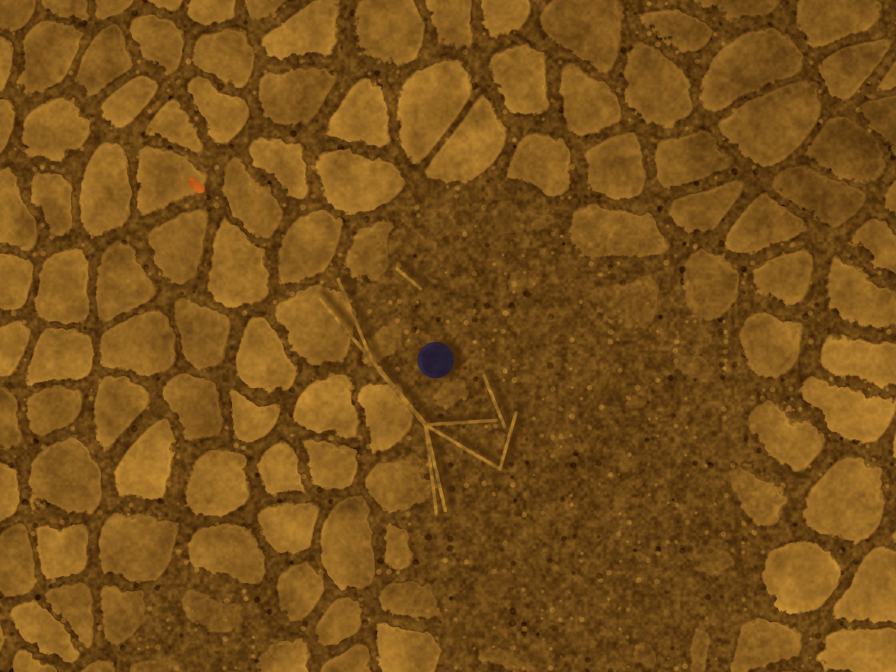
Give the GLSL for this texture, as a WebGL 1 fragment shader.

```glsl
precision highp float;
// Worn cobblestones under amber street light, half buried by a drift of grit,
// with a dark bottle cap and dry twigs. The stones are rounded Voronoi cells;
// all surfaces share one tone ramp, textured by layered value noise.
uniform vec2 u_resolution;

const vec3 SHADE = vec3(0.26, 0.15, 0.03);
const vec3 GLOW = vec3(0.73, 0.52, 0.19);
const vec3 STRAW = vec3(0.66, 0.46, 0.16);
const vec3 NAVY = vec3(0.15, 0.12, 0.19);
const vec3 LEAF = vec3(0.75, 0.36, 0.10);

// Hash and noise
vec2 hash22(vec2 p) {
  vec3 h = fract(p.xyx * vec3(0.1031, 0.1030, 0.0973));
  h += dot(h, h.yzx + 33.33);
  return fract((h.xx + h.yz) * h.zy);
}

float noise(vec2 p) {
  vec2 i = floor(p), f = fract(p);
  f = f * f * (3.0 - 2.0 * f);
  float low = mix(hash22(i).x, hash22(i + vec2(1.0, 0.0)).x, f.x);
  float high = mix(hash22(i + vec2(0.0, 1.0)).x, hash22(i + 1.0).x, f.x);
  return mix(low, high, f.y);
}

float fbm(vec2 p) {
  float sum = 0.0, weight = 0.5;
  for (int i = 0; i < 4; i++) {
    sum += weight * noise(p);
    p = mat2(1.6, 1.2, -1.2, 1.6) * p + 7.3;
    weight *= 0.5;
  }
  return sum / 0.9375;
}

// Rounded Voronoi: x is the distance to the joint, yz a random pair per stone
vec2 stoneCentre(vec2 cell) {
  return cell + 0.5 + 0.7 * (hash22(cell + 40.0) - 0.5);
}

vec3 cobble(vec2 q, float roundness) {
  vec2 home = floor(q), toHome = vec2(9.0);
  for (int j = -1; j <= 1; j++) for (int i = -1; i <= 1; i++) {
    vec2 cell = floor(q) + vec2(float(i), float(j));
    vec2 r = stoneCentre(cell) - q;
    if (dot(r, r) < dot(toHome, toHome)) { toHome = r; home = cell; }
  }
  float sum = 0.0;
  for (int j = -2; j <= 2; j++) for (int i = -2; i <= 2; i++) {
    vec2 r = stoneCentre(home + vec2(float(i), float(j))) - q;
    vec2 span = r - toHome;
    if (dot(span, span) > 0.0001)
      sum += exp(-roundness * dot(0.5 * (r + toHome), normalize(span)));
  }
  return vec3(-log(sum) / roundness, hash22(home + 91.0));
}

// Scattered pebbles: one in a share of the cells
float pebbles(vec2 p, float density, float share, float soft) {
  vec2 q = p * density, cell = floor(q), rnd = hash22(cell + 17.0);
  float radius = mix(0.12, 0.3, rnd.y);
  float d = length(fract(q) - 0.35 - 0.3 * hash22(cell + 63.0)) - radius;
  return step(rnd.x, share) * (1.0 - smoothstep(-soft, soft, d / density));
}

float segment(vec2 p, vec2 a, vec2 b) {
  vec2 ap = p - a, ab = b - a;
  return length(ap - ab * clamp(dot(ap, ab) / dot(ab, ab), 0.0, 1.0));
}

float twigs(vec2 p) {
  vec2 fork = vec2(0.634, 0.368), bend = vec2(0.565, 0.450), tip = vec2(0.743, 0.302);
  float d = segment(p, vec2(0.472, 0.560), bend);
  d = min(d, segment(p, vec2(0.503, 0.585), vec2(0.553, 0.465)));
  d = min(d, segment(p, vec2(0.553, 0.465), fork));
  d = min(d, segment(p, bend, fork) - 0.001);
  d = min(d, segment(p, fork, vec2(0.738, 0.375)));
  d = min(d, segment(p, fork, tip));
  d = min(d, segment(p, tip, vec2(0.767, 0.387)));
  d = min(d, segment(p, fork, vec2(0.663, 0.241)));
  d = min(d, segment(p, fork, vec2(0.650, 0.236)));
  d = min(d, segment(p, vec2(0.720, 0.441), vec2(0.750, 0.366)));
  return min(d, segment(p, vec2(0.590, 0.600), vec2(0.625, 0.570))) - 0.0028;
}

float blob(vec2 p, vec2 centre, vec2 radius) {
  return 1.0 - smoothstep(0.5, 1.3, length((p - centre) / radius));
}

void main() {
  vec2 p = gl_FragCoord.xy / u_resolution.y;
  float soft = 0.8 / u_resolution.y;
  float grain = fbm(p * 110.0) - 0.5;
  float fleck = noise(p * 210.0) - 0.5;
  float mottle = fbm(p * 24.0) - 0.5;

  // Drifted grit hides the stones in the middle
  float drift = max(blob(p, vec2(0.87, 0.27), vec2(0.26, 0.38)),
                    blob(p, vec2(0.70, 0.56), vec2(0.16, 0.17)));
  drift = max(drift, 0.7 * blob(p, vec2(0.31, 0.06), vec2(0.13, 0.09)));
  drift = clamp(drift * (1.0 + 1.6 * mottle), 0.0, 1.0);

  // Stones: narrow and tall at the left, broad at the right
  vec2 wobble = vec2(noise(p * 5.0), noise(p * 5.0 + 31.0)) - 0.5;
  vec2 q = vec2(p.x * (11.5 - 1.5 * p.x) + 0.7 * p.y, 9.4 * p.y - 0.8 * p.x);
  q += 0.5 * wobble + 0.22 * mottle + 0.10 * grain;
  vec3 stone = cobble(q, 15.0);
  float inside = stone.x - mix(0.035, 0.11, stone.z) - 0.28 * drift;
  float cover = smoothstep(-0.015, 0.03, inside) * (1.0 - 0.85 * drift);

  // Tones of soil and stone
  float dusk = smoothstep(0.45, 1.25, p.x) * smoothstep(0.35, 0.9, p.y);
  float soil = 0.29 + 0.55 * grain + 0.26 * fleck + 0.2 * mottle - 0.05 * dusk;
  soil -= 0.10 * smoothstep(-0.09, 0.0, inside) * (1.0 - drift);
  soil += 0.35 * pebbles(p, 70.0, 0.13, soft) - 0.28 * pebbles(p + 3.7, 55.0, 0.10, soft);
  float face = 0.65 + 0.26 * (stone.y - 0.5) + 0.55 * mottle + 0.3 * grain + 0.12 * fleck;
  face += 0.10 * smoothstep(0.10, 0.02, inside) - 0.24 * dusk;
  float tone = mix(soil, face, cover);

  // Shadows, then twigs, cap and a fallen leaf
  vec2 toCap = p - vec2(0.648, 0.464);
  float capEdge = length(toCap) - 0.027;
  tone *= 1.0 - 0.6 * smoothstep(0.009, -0.003, twigs(p - vec2(0.010, 0.006)));
  tone *= 1.0 - 0.85 * smoothstep(0.006, -0.006, length(toCap - vec2(0.014, 0.002)) - 0.027);
  vec3 colour = mix(SHADE, GLOW, clamp(tone, -0.25, 1.15));
  float twigEdge = twigs(p + 0.004 * wobble);
  vec3 straw = STRAW * (0.9 + 0.7 * grain - 90.0 * max(twigEdge + 0.0015, 0.0));
  colour = mix(colour, straw, smoothstep(soft, -soft, twigEdge));
  float rim = smoothstep(-0.008, -0.003, capEdge) * smoothstep(0.01, -0.02, toCap.x);
  vec3 cap = NAVY * (1.0 + 0.4 * grain + 0.3 * rim);
  colour = mix(colour, cap, smoothstep(soft, -soft, capEdge));
  float leaf = segment(p, vec2(0.286, 0.729), vec2(0.298, 0.719)) - 0.007;
  colour = mix(colour, LEAF * (1.0 + 0.6 * grain), smoothstep(soft, -soft, leaf));
  gl_FragColor = vec4(colour, 1.0);
}
```
